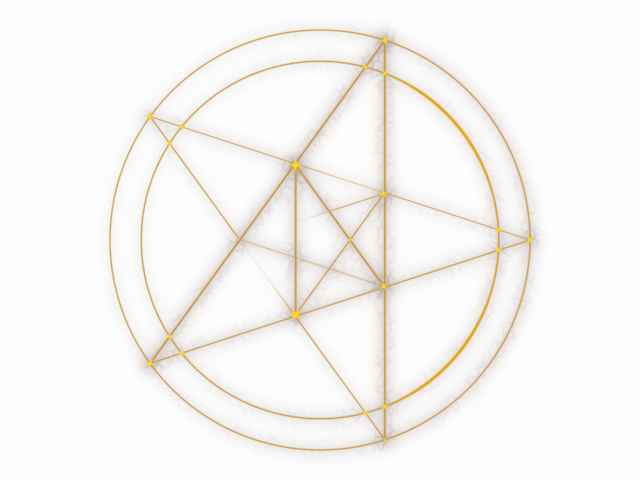
This background is drawn by a WebGL 1 fragment shader. Its source:

```glsl
precision highp float;
// A gold pentagram in a double ring, nested inner star, smoky halo on white.
uniform vec2 u_resolution;

#define OUTER_R 0.4375
#define INNER_R 0.3724
#define CORE_R 0.1640
#define LINE_W 0.0016
#define HAZE_W 0.024
#define TUFT_SCALE 48.0
#define SPARK_R 0.0125
#define PAPER vec3(0.995)
#define SMOKE vec3(0.60, 0.53, 0.50)
#define GOLD vec3(0.79, 0.58, 0.22)
#define AMBER vec3(0.90, 0.66, 0.10)
#define YELLOW vec3(1.0, 0.84, 0.10)

const float TAU = 6.2831853;
float pixel, tufts;
float smoke = 0.0, ink = 0.0, spark = 0.0;

vec2 polar(float radius, float angle) {
  return radius * vec2(cos(angle), sin(angle));
}

vec2 hash2(vec2 p) {
  return fract(sin(vec2(dot(p, vec2(127.1, 311.7)), dot(p, vec2(269.5, 183.3)))) * 43758.5);
}

// Soft filaments along the borders of cells
float filaments(vec2 p) {
  vec2 cell = floor(p);
  float near = 9.0, next = 9.0;
  for (int y = -1; y <= 1; y++) {
    for (int x = -1; x <= 1; x++) {
      vec2 c = cell + vec2(float(x), float(y));
      float d = length(c + hash2(c) - p);
      next = min(next, max(near, d));
      near = min(near, d);
    }
  }
  return 1.0 - smoothstep(0.0, 0.38, next - near);
}

// Distance to a segment, and the position along it from 0 to 1
vec2 segment(vec2 p, vec2 a, vec2 b) {
  vec2 ab = b - a;
  float t = clamp(dot(p - a, ab) / dot(ab, ab), 0.0, 1.0);
  return vec2(length(p - a - ab * t), t);
}

float cover(float d, float halfWidth) {
  return 1.0 - smoothstep(halfWidth - pixel, halfWidth + pixel, d);
}

// Adds one gold line with its smoky surroundings
void stroke(float d, float width, float opacity, float haze) {
  ink = max(ink, opacity * cover(d, LINE_W * width));
  float wide = d / HAZE_W, band = (d - 0.011) / 0.010;
  smoke += haze * (0.36 * exp(-d / 0.006) + 0.15 * exp(-wide * wide)
         + 0.16 * tufts * exp(-band * band));
}

// Adds a four-pointed glint
void glint(vec2 p, float angle, float size) {
  float c = cos(angle), s = sin(angle);
  vec2 q = abs(vec2(c * p.x + s * p.y, c * p.y - s * p.x)) / (SPARK_R * size);
  float points = 1.0 - smoothstep(0.75, 1.15, sqrt(q.x) + sqrt(q.y));
  spark = max(spark, max(points, 0.9 * exp(-dot(q, q) * 14.0)));
}

void main() {
  pixel = 1.0 / u_resolution.y;
  vec2 p = (gl_FragCoord.xy - 0.5 * u_resolution) * pixel;
  float radius = length(p), angle = atan(p.y, p.x + 1e-6);

  // Uneven tufts in the haze
  vec2 warp = 0.006 * sin(p.yx * 70.0 + 2.0 * sin(p * 43.0));
  float patches = 0.6 + 0.4 * sin(p.x * 57.0 + 2.0 * sin(p.y * 39.0));
  tufts = patches * filaments((p + warp) * TUFT_SCALE);

  // Rings, hazier at the lower right
  float side = 0.5 + 0.5 * cos(angle + 0.35);
  stroke(abs(radius - OUTER_R), 0.85, 0.9, 0.22 + 0.55 * side);
  stroke(abs(radius - INNER_R), 0.9, 0.9, 0.22 + 0.5 * side);

  // Two nested stars
  float halfStep = TAU * 0.1;
  for (int i = 0; i < 5; i++) {
    float k = float(i), a = k * TAU * 0.2, turn = TAU * 0.4;
    float weight = 0.8 - 0.35 * cos(2.0 * a);
    vec2 tip = polar(OUTER_R, a);
    vec2 knot = polar(CORE_R, a + halfStep);

    vec2 s = segment(p, tip, polar(OUTER_R, a + turn));
    float middle = smoothstep(0.36, 0.39, s.y) * (1.0 - smoothstep(0.48, 0.64, s.y));
    float fade = i == 2 ? 1.0 - 0.75 * middle : (i == 0 ? 1.0 - 0.3 * middle : 1.0);
    stroke(s.x, weight * fade, 0.95 * fade, weight * fade * (i == 2 ? 0.45 : 0.9));

    s = segment(p, knot, polar(CORE_R, a + halfStep + turn));
    fade = i == 0 ? 1.0 - smoothstep(0.25, 0.62, s.y) : (i == 2 ? 0.45 : 1.0);
    stroke(s.x, weight, 0.95 * fade, weight * (i == 2 ? 0.8 : 0.8 * fade));

    // Glints at the tips, knots and ring crossings
    glint(p - tip, a + 0.5, i == 4 ? 0.55 : 1.0);
    if (i != 2) glint(p - knot, a + 0.3, (i == 1 || i == 3) ? 1.5 : 1.0);
    float crossing = acos(OUTER_R * cos(turn * 0.5) / INNER_R) - turn * 0.5;
    glint(p - polar(INNER_R, a + crossing), 0.4, 0.8);
    glint(p - polar(INNER_R, a - crossing), 0.4, 0.8);
  }
  glint(p - vec2(CORE_R * 0.382, 0.0), 0.6, 0.6);

  // Swelling amber arc on the right of the inner ring
  float bend = abs(angle);
  float swell = smoothstep(0.03, 0.6, bend) * (1.0 - smoothstep(0.95, 1.24, bend));
  float arc = cover(abs(radius - INNER_R), 0.0012 + 0.0018 * swell)
            * (1.0 - smoothstep(1.15, 1.25, bend));

  vec3 color = mix(PAPER, SMOKE, 1.0 - exp(-smoke));
  color = mix(color, GOLD, ink);
  color = mix(color, AMBER, arc * (0.4 + 0.6 * swell));
  color = mix(color, YELLOW, spark);
  gl_FragColor = vec4(color, 1.0);
}
```
